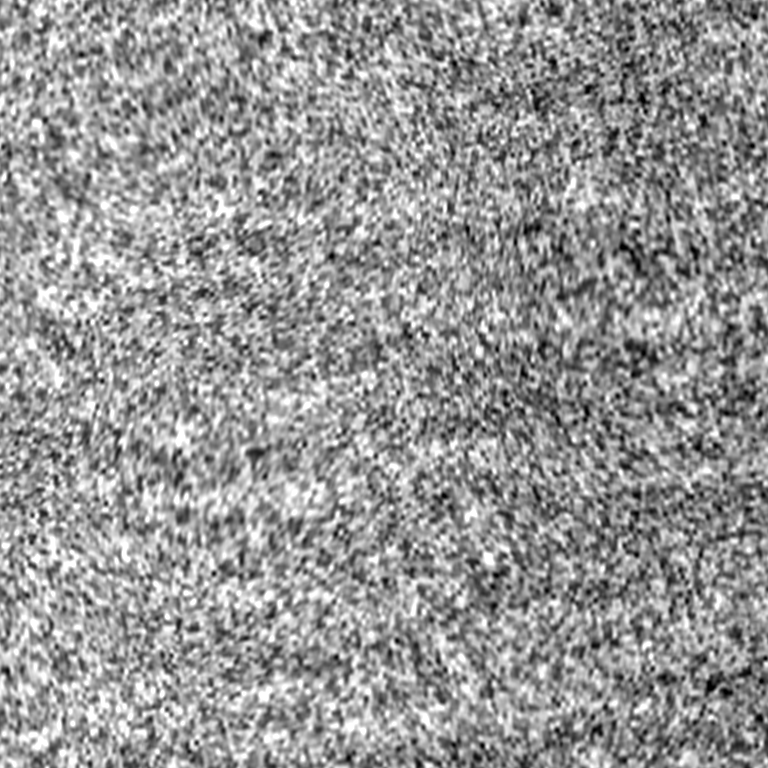
This texture is drawn by a three.js fragment shader. Its source:

```glsl
// Fine grey grain with faint, nearly level streaks and a darker right side.
// Two turned layers of value noise make the grain; a slow warp varies its size
// and slant, while wide flat noise lays the streaks over it.
varying vec2 vUv;

const vec2 GRAIN_FREQ = vec2(168.0, 128.0);  // cells across and up
const float GRAIN_TURN = 0.42;               // radians between the layers
const float GRAIN_CONTRAST = 0.59;
const vec2 STREAK_FREQ = vec2(8.0, 34.0);
const float STREAK_SLANT = 0.10;
const float STREAK_CONTRAST = 0.20;
const vec2 CLUMP_FREQ = vec2(34.0, 46.0);
const float CLUMP_CONTRAST = 0.16;
const float WARP_FREQ = 4.0;
const float WARP_AMOUNT = 0.055;
const float MEAN_GREY = 0.59;
const float SIDE_SHADE = 0.10;               // loss of light at the right
const vec2 SHADE_RANGE = vec2(0.25, 0.85);

float hash(vec2 p) {
  return fract(sin(dot(p, vec2(127.1, 311.7))) * 43758.5453);
}

// Smooth value noise, centred on zero
float noise(vec2 p) {
  vec2 cell = floor(p);
  vec2 f = fract(p);
  f = f * f * (3.0 - 2.0 * f);
  float low = mix(hash(cell), hash(cell + vec2(1.0, 0.0)), f.x);
  float high = mix(hash(cell + vec2(0.0, 1.0)), hash(cell + 1.0), f.x);
  return mix(low, high, f.y) - 0.5;
}

vec2 turn(vec2 p, float angle) {
  float c = cos(angle);
  float s = sin(angle);
  return vec2(c * p.x - s * p.y, s * p.x + c * p.y);
}

// Slow displacement that squeezes, stretches and slants the grain
vec2 warp(vec2 p) {
  vec2 q = p * WARP_FREQ;
  return p + WARP_AMOUNT * vec2(noise(q + 17.0), noise(q + 43.0));
}

// Two layers at different angles hide the noise lattice
float grain(vec2 p) {
  float first = noise(turn(p, 0.5 * GRAIN_TURN) * GRAIN_FREQ);
  float second = noise(turn(p, -0.5 * GRAIN_TURN) * GRAIN_FREQ + 71.0);
  return first + second;
}

void main() {
  // Broad tone: streaks, soft clumps and the shaded side
  vec2 slanted = vUv - vec2(0.0, STREAK_SLANT * vUv.x);
  float streaks = noise(slanted * STREAK_FREQ + 5.0);
  float clumps = noise(turn(vUv, 0.2) * CLUMP_FREQ + 29.0);
  float shade = smoothstep(SHADE_RANGE.x, SHADE_RANGE.y, vUv.x) - 0.45;

  float grey = MEAN_GREY
    + GRAIN_CONTRAST * grain(warp(vUv))
    + STREAK_CONTRAST * streaks
    + CLUMP_CONTRAST * clumps
    - SIDE_SHADE * shade;

  gl_FragColor = vec4(vec3(clamp(grey, 0.0, 1.0)), 1.0);
}
```
